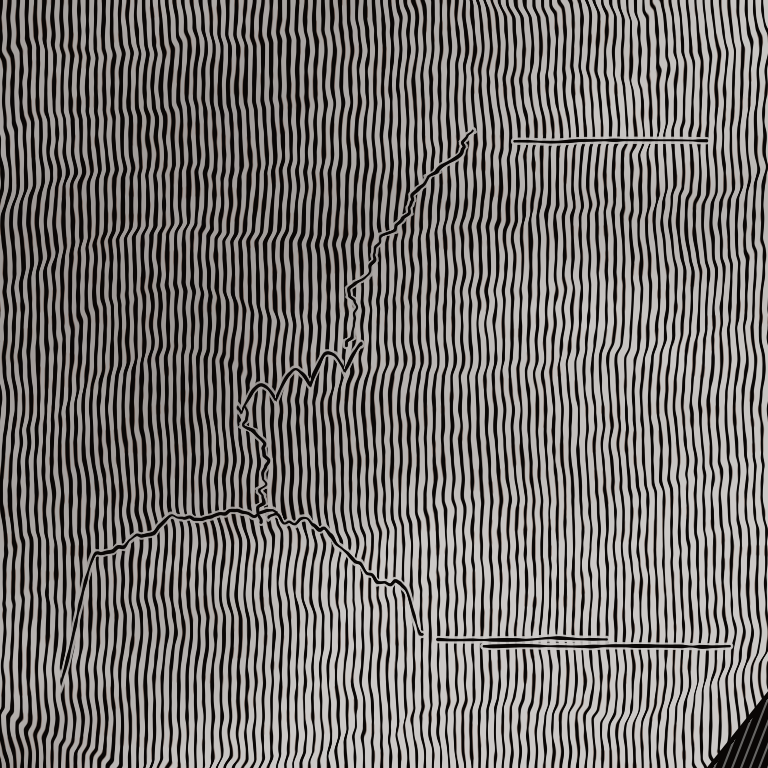
Give the GLSL for this texture, as a WebGL 2 fragment shader.

```glsl
#version 300 es
precision highp float;

uniform vec2 u_resolution;
out vec4 fragColor;

#define STRIPES 92.0
#define BANDS 10.5
#define SEAM_SHIFT 1.1
#define WOBBLE 0.75
#define ROUGHNESS 0.11
#define CRACK_CORE 0.0018
#define CRACK_HALO 0.0048
#define INK vec3(0.035, 0.025, 0.02)
#define RUST vec3(0.37, 0.26, 0.21)
#define PAPER_DIM vec3(0.62, 0.60, 0.59)
#define PAPER_LIT vec3(0.80, 0.79, 0.78)

float hash(vec2 p) {
    vec3 q = fract(vec3(p.xyx) * 0.1031);
    q += dot(q, q.yzx + 33.33);
    return fract((q.x + q.y) * q.z);
}

float noise(vec2 p) {
    vec2 cell = floor(p), f = fract(p);
    f = f * f * (3.0 - 2.0 * f);
    return mix(mix(hash(cell), hash(cell + vec2(1, 0)), f.x),
               mix(hash(cell + vec2(0, 1)), hash(cell + vec2(1, 1)), f.x), f.y);
}

// Antialiased coverage of a shape from its signed distance
float cover(float dist, float pixel) {
    return 1.0 - smoothstep(-0.6 * pixel, 0.6 * pixel, dist);
}

// Stripe phase: each band is displaced, and stripes bend across the seams
float stripePhase(vec2 uv) {
    float seam = uv.y * BANDS - uv.x * 0.9
               + 1.1 * noise(uv * vec2(5.0, 2.0))
               + 0.35 * noise(uv * vec2(24.0, 4.0));
    float band = floor(seam);
    float bend = smoothstep(0.82, 1.0, fract(seam));
    float shift = mix(hash(vec2(band, 3.0)), hash(vec2(band + 1.0, 3.0)), bend);
    shift *= SEAM_SHIFT * (0.4 + noise(uv * 6.0 + 9.0));
    float sway = WOBBLE * noise(uv * vec2(9.0, 17.0))
               + 0.3 * noise(uv * vec2(30.0, 45.0));
    return uv.x * STRIPES + shift + sway;
}

// Brightness of the sheet, lighter toward the lower right
float sheetTone(vec2 uv) {
    float side = smoothstep(-0.3, 0.35, uv.x - 0.42 - 0.4 * (uv.y - 0.45));
    float foot = 1.0 - smoothstep(0.1, 0.4, uv.y);
    float clouds = noise(uv * vec2(4.0, 7.0)) + 0.5 * noise(uv * vec2(9.0, 15.0)) - 0.75;
    return clamp(0.08 + 0.72 * side + 0.28 * foot + 0.4 * clouds, 0.0, 1.0);
}

// Centre line of a crack branch, measured across its running axis
float crackCentre(int branch, float t) {
    float jag = 0.018 * (noise(vec2(t * 45.0, float(branch) * 7.0)) - 0.5)
              + 0.008 * (noise(vec2(t * 130.0, float(branch))) - 0.5);
    if (branch == 0) return 0.465 + 0.15 * smoothstep(0.62, 0.86, t) + 1.4 * jag;
    if (branch == 1) return 0.345 - 0.035 * smoothstep(0.40, 0.48, t) + jag;
    if (branch == 2) return 0.46 + 0.4 * (t - 0.31) + 0.03 * abs(sin(t * 70.0)) + 0.4 * jag;
    if (branch == 3) return 0.1 + 0.18 * smoothstep(0.07, 0.13, t)
                          + 0.05 * smoothstep(0.13, 0.25, t) + 0.6 * jag;
    return 0.325 - 0.09 * smoothstep(0.37, 0.53, t) - 0.06 * smoothstep(0.52, 0.55, t) + jag;
}

// Distance to the nearest crack branch; the first two run vertically
float crackDistance(vec2 uv) {
    vec2 spans[5] = vec2[5](vec2(0.55, 0.83), vec2(0.32, 0.47), vec2(0.31, 0.47),
                            vec2(0.08, 0.36), vec2(0.35, 0.55));
    float nearest = 1.0;
    for (int i = 0; i < 5; i++) {
        vec2 p = i < 2 ? uv.yx : uv;
        float t = clamp(p.x, spans[i].x, spans[i].y);
        float centre = crackCentre(i, t);
        float slope = (crackCentre(i, t + 0.001) - crackCentre(i, t - 0.001)) / 0.002;
        float across = (p.y - centre) / sqrt(1.0 + slope * slope);
        nearest = min(nearest, length(vec2(p.x - t, across)));
    }
    return nearest;
}

// Distance to the long horizontal scratches: height, start, end
float scratchDistance(vec2 uv) {
    vec3 lines[3] = vec3[3](vec3(0.816, 0.67, 0.92), vec3(0.168, 0.57, 0.79),
                            vec3(0.158, 0.63, 0.95));
    float nearest = 1.0;
    for (int i = 0; i < 3; i++) {
        float y = lines[i].x + 0.003 * (noise(vec2(uv.x * 25.0, float(i))) - 0.5);
        nearest = min(nearest, length(uv - vec2(clamp(uv.x, lines[i].y, lines[i].z), y)));
    }
    return nearest;
}

void main() {
    vec2 uv = gl_FragCoord.xy / u_resolution;
    float pixel = 1.0 / min(u_resolution.x, u_resolution.y);
    float tone = sheetTone(uv);

    // Rough inked stripes with rusty rims
    float phase = stripePhase(uv);
    float fray = noise(vec2(floor(phase) * 7.3, uv.y * 75.0)) - 0.5;
    float halfWidth = mix(0.235, 0.145, tone) + ROUGHNESS * fray;
    float edge = (abs(fract(phase) - 0.5) - halfWidth) / STRIPES;
    float rust = smoothstep(0.55, 0.8, noise(uv * vec2(STRIPES, 60.0)));
    vec3 paper = mix(PAPER_DIM, PAPER_LIT, tone);
    vec3 color = mix(paper, RUST, 0.6 * rust * cover(edge - 0.0008, pixel));
    color = mix(color, INK, cover(edge, pixel));

    // Cracks and scratches: pale halo around a dark core
    float crack = min(crackDistance(uv), scratchDistance(uv));
    float core = CRACK_CORE * (0.6 + 0.9 * noise(uv * 70.0));
    color = mix(color, paper, 0.9 * cover(crack - CRACK_HALO, pixel));
    color = mix(color, INK, cover(crack - core, pixel));

    // Dark folded corner with slanted hatching
    float fold = (uv.y - 1.25 * (uv.x - 0.92)) / 1.6;
    float hatch = abs(fract((uv.x * 0.9 - uv.y * 0.35) * 95.0) - 0.5) / 95.0;
    vec3 corner = mix(INK, 0.5 * paper, cover(hatch - 0.0013, pixel) * step(fold, -0.006));
    color = mix(color, corner, cover(fold, pixel));

    fragColor = vec4(color, 1.0);
}
```
